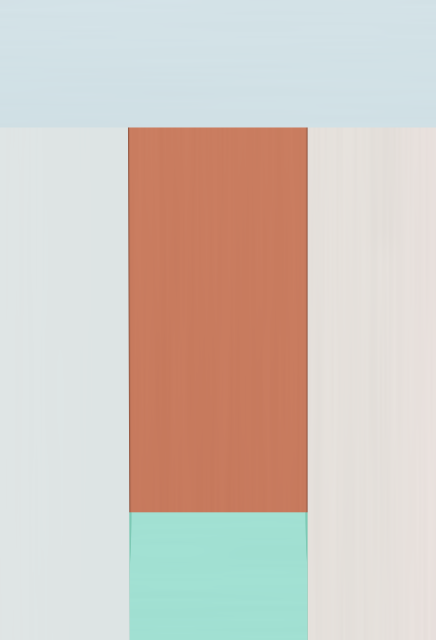
This background is drawn by a WebGL 2 fragment shader. Its source:

```glsl
#version 300 es
precision highp float;
// Flat painted panels: a pale band over three columns, with fine brush streaks.
uniform vec2 u_resolution;
out vec4 outColor;

float hash(vec2 p) {
  return fract(sin(dot(p, vec2(127.1, 311.7))) * 43758.5453);
}

float noise(vec2 p) {
  vec2 cell = floor(p), f = fract(p);
  f = f * f * (3.0 - 2.0 * f);
  return mix(mix(hash(cell), hash(cell + vec2(1, 0)), f.x),
             mix(hash(cell + vec2(0, 1)), hash(cell + vec2(1, 1)), f.x), f.y);
}

// Bristle marks, running along the second axis of p
float streaks(vec2 p) {
  return 0.6 * noise(p * vec2(190.0, 5.0)) + 0.4 * noise(p * vec2(70.0, 3.0) + 9.0) - 0.5;
}

// Antialiased step, one pixel wide
float edge(float d, float pixel) {
  return clamp(d / pixel + 0.5, 0.0, 1.0);
}

// Thin soft line centred on d = 0
float seam(float d, float width) {
  return exp(-d * d / (width * width));
}

void main() {
  vec2 uv = gl_FragCoord.xy / u_resolution;
  vec2 pixel = 1.0 / u_resolution;
  float across = streaks(uv.yx), down = streaks(uv);

  // Column sides lean in slightly towards the foot
  float leftSide = mix(0.2975, 0.2935, uv.y / 0.8);
  float rightSide = 0.7055;
  float fromLeft = uv.x - leftSide, fromRight = rightSide - uv.x;

  // Side panels
  vec3 leftPanel = mix(vec3(0.875, 0.897, 0.897), vec3(0.865, 0.893, 0.893), uv.x / 0.3);
  leftPanel += 0.004 * down;
  vec3 rightPanel = mix(vec3(0.896, 0.878, 0.859), vec3(0.910, 0.880, 0.866),
                        smoothstep(0.85, 1.0, uv.x));
  rightPanel += 0.022 * down;
  rightPanel -= 0.012 * seam(uv.x - 0.88, 0.035) * smoothstep(0.58, 0.65, uv.y);

  // Central column: clay above, mint below
  vec3 clay = mix(vec3(0.776, 0.473, 0.362), vec3(0.790, 0.489, 0.375), uv.y / 0.8);
  clay += 0.016 * down;
  vec3 mint = vec3(0.631, 0.878, 0.824) + 0.014 * across;

  // Dark seams down the clay, tapering shadows beside the mint
  float clayNear = min(fromLeft, fromRight);
  clay = mix(clay, vec3(0.44, 0.25, 0.19), 0.65 * seam(clayNear, 0.0028));
  float wedge = 0.001 + 0.006 * smoothstep(0.08, 0.2, uv.y);
  mint = mix(mint, vec3(0.44, 0.76, 0.67), 0.75 * (1.0 - smoothstep(0.5, 1.0, clayNear / wedge)));
  vec3 column = mix(mint, clay, edge(uv.y - 0.1995, pixel.y));

  vec3 color = mix(leftPanel, rightPanel, step(0.5, uv.x));
  color = mix(color, column, edge(fromLeft, pixel.x) * edge(fromRight, pixel.x));

  // Top band
  vec3 band = mix(vec3(0.816, 0.878, 0.898), vec3(0.828, 0.886, 0.906), smoothstep(0.8, 1.0, uv.y));
  band += 0.010 * across;
  color = mix(color, band, edge(uv.y - 0.8008, pixel.y));

  outColor = vec4(color, 1.0);
}
```
